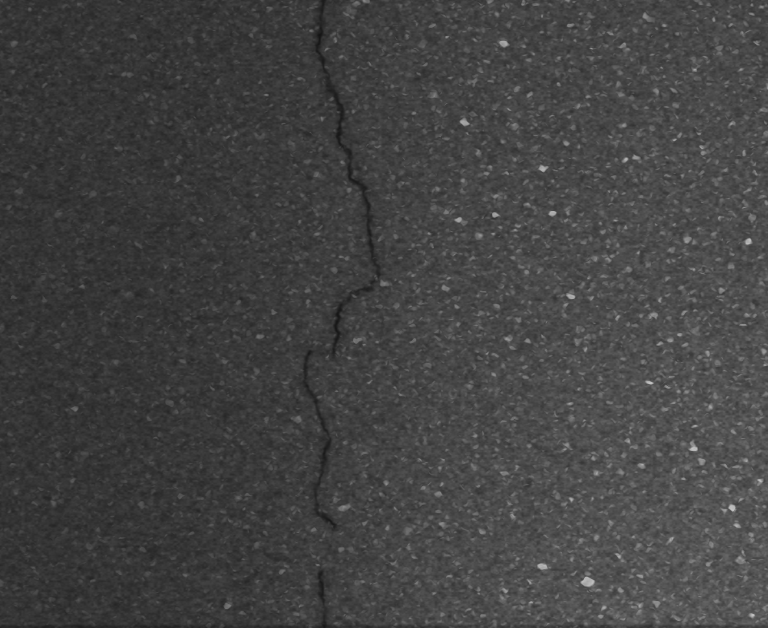
This texture is drawn by a Shadertoy shader. Its source:

```glsl
// Dim grey asphalt lit from the lower right, with pale stone chips and a jagged crack.
const float SHADE_LEVEL = 0.203;   // brightness at the left edge
const float LIGHT_LOW = 0.122;     // added light, lower right
const float LIGHT_HIGH = 0.056;    // added light, upper right
const float GRAIN = 0.56;          // relative contrast of the grain
const float CRACK_WIDTH = 0.0062;  // half width with its soft edge
const float CRACK_DEPTH = 0.36;
const float CRACK_WOBBLE = 0.007;
const float CHIP_SOFTNESS = 0.0024;
const float CHIP_ROUGHNESS = 0.0055;

// Crack path from top to bottom, in units of canvas height
const int CRACK_COUNT = 24;
const vec2 CRACK[CRACK_COUNT] = vec2[CRACK_COUNT](
    vec2(.518, 1.01), vec2(.506, .928), vec2(.521, .872), vec2(.543, .835),
    vec2(.540, .776), vec2(.559, .752), vec2(.559, .712), vec2(.581, .700),
    vec2(.586, .666), vec2(.594, .596), vec2(.602, .565), vec2(.593, .543),
    vec2(.569, .537), vec2(.538, .505), vec2(.532, .438), vec2(.492, .438),
    vec2(.484, .395), vec2(.500, .367), vec2(.524, .297), vec2(.503, .217),
    vec2(.506, .188), vec2(.534, .163), vec2(.511, .089), vec2(.519, -.01));

// Largest chips: position and radius
const int BIG_COUNT = 15;
const vec3 BIG_CHIPS[BIG_COUNT] = vec3[BIG_COUNT](
    vec3(.863, .732, .0080), vec3(.803, .929, .0085), vec3(.936, .073, .0110),
    vec3(1.166, .193, .0080), vec3(.864, .098, .0085), vec3(1.105, .286, .0080),
    vec3(.740, .805, .0075), vec3(1.191, .615, .0070), vec3(.363, .035, .0060),
    vec3(.118, .350, .0055), vec3(.880, .660, .0075), vec3(1.035, .390, .0060),
    vec3(.730, .650, .0065), vec3(.908, .529, .0065), vec3(.790, .658, .0065));

float hash(vec2 p) {
    vec3 q = fract(vec3(p.xyx) * 0.1031);
    q += dot(q, q.yzx + 33.33);
    return fract((q.x + q.y) * q.z);
}

float noise(vec2 p) {
    vec2 i = floor(p), f = fract(p);
    f = f * f * (3.0 - 2.0 * f);
    return mix(mix(hash(i), hash(i + vec2(1, 0)), f.x),
               mix(hash(i + vec2(0, 1)), hash(i + vec2(1, 1)), f.x), f.y);
}

vec2 noisePair(vec2 p) {
    return vec2(noise(p), noise(p + 40.0)) - 0.5;
}

float segmentDistance(vec2 p, vec2 a, vec2 b) {
    vec2 d = b - a;
    return length(p - a - d * clamp(dot(p - a, d) / dot(d, d), 0.0, 1.0));
}

// Randomly sized, tilted chips, one candidate in each grid cell
float chips(vec2 p, float cells, float density, float radius, float seed, float soft) {
    vec2 home = floor(p * cells);
    float cover = 0.0;
    for (int j = -1; j <= 1; j++)
    for (int i = -1; i <= 1; i++) {
        vec2 id = home + vec2(i, j), key = id + seed;
        if (hash(key + 7.3) > density) continue;
        vec2 d = p - (id + vec2(hash(key), hash(key + 51.7))) / cells;
        d.y += 0.6 * d.x * (hash(key + 19.1) - 0.5);
        d.y *= 1.0 + 0.8 * hash(key + 83.9);
        float r = radius * mix(0.45, 1.0, hash(key + 31.4));
        float glow = mix(0.2, 1.0, pow(hash(key + 67.2), 2.0));
        cover = max(cover, glow * (1.0 - smoothstep(r - soft, r + soft, length(d))));
    }
    return cover;
}

float crackShade(vec2 p) {
    vec2 q = p + CRACK_WOBBLE * (noisePair(p * 75.0) + 0.6 * noisePair(p * 160.0));
    float d = 1.0;
    for (int i = 0; i < CRACK_COUNT - 1; i++)
        d = min(d, segmentDistance(q, CRACK[i], CRACK[i + 1]));
    // Faint stretches: a gap near the foot and the sideways step
    float gap = smoothstep(.085, .10, p.y) * (1.0 - smoothstep(.15, .165, p.y));
    gap = max(gap, 1.0 - smoothstep(.010, .020, length(p - vec2(.512, .438))));
    float strength = (0.65 + 0.6 * noise(p * 32.0)) * (1.0 - 0.75 * gap);
    float core = 1.0 - smoothstep(0.0, CRACK_WIDTH, d);
    float halo = exp(-d * d / 0.00011);
    // Fine side branches
    float b = segmentDistance(q, vec2(.39, .13), vec2(.48, .10));
    b = min(b, segmentDistance(q, vec2(.535, .225), vec2(.60, .19)));
    b = min(b, segmentDistance(q, vec2(.605, .50), vec2(.61, .45)));
    b = min(b, segmentDistance(q, vec2(.53, .015), vec2(.59, .0)));
    float branch = 1.0 - smoothstep(0.001, 0.005, b);
    return strength * (CRACK_DEPTH * core + 0.14 * halo) + 0.13 * branch;
}

void mainImage(out vec4 fragColor, in vec2 fragCoord) {
    vec2 uv = fragCoord / iResolution.xy;
    vec2 p = fragCoord / iResolution.y;
    float soft = max(CHIP_SOFTNESS, 0.8 / iResolution.y);

    // Broad lighting
    float side = smoothstep(0.08, 0.98, uv.x);
    float level = SHADE_LEVEL + side * mix(LIGHT_LOW, LIGHT_HIGH, uv.y);
    level += 0.014 * smoothstep(0.3, 0.6, uv.x);

    // Fine grain, stretched sideways
    float grain = 0.50 * noise(p * vec2(190, 270)) + 0.25 * noise(p * vec2(95, 140) + 17.0)
                + 0.25 * noise(p * vec2(340, 430) + 91.0) - 0.5;
    level *= 1.0 + GRAIN * grain;
    level *= 1.0 - 0.18 * chips(p, 60.0, 0.45, 0.007, 211.0, soft * 1.5);

    // Scattered chips with rough outlines, then the largest ones
    vec2 rough = p + CHIP_ROUGHNESS * noisePair(p * 150.0);
    float light = mix(0.50, 1.20, smoothstep(0.05, 0.85, uv.x));
    float stones = 0.14 * chips(rough, 110.0, 0.55, 0.0037, 11.0, soft)
                 + 0.23 * chips(rough, 55.0, 0.42, 0.0050, 131.0, soft)
                 + 0.22 * chips(rough, 25.0, 0.28, 0.0066, 307.0, soft);
    for (int i = 0; i < BIG_COUNT; i++) {
        vec2 d = (rough - BIG_CHIPS[i].xy) * vec2(1.0, 1.4);
        float r = BIG_CHIPS[i].z * 0.9;
        stones = max(stones, 0.34 * (1.0 - smoothstep(r - soft, r + soft, length(d))));
    }
    level += stones * light;

    // Crack and the dark lower rim
    level *= 1.0 - crackShade(p);
    level *= 1.0 - 0.25 * (1.0 - smoothstep(0.002, 0.007, p.y));
    fragColor = vec4(vec3(clamp(level, 0.0, 1.0)), 1.0);
}
```
